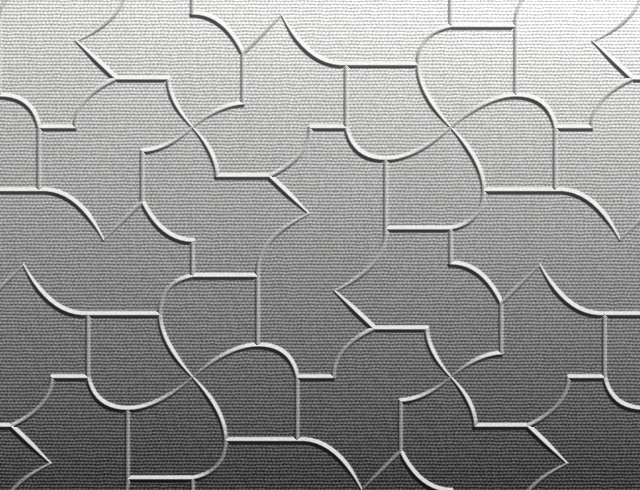
Write a Shadertoy shader that draws this pattern.

```glsl
const vec2 ORIGIN = vec2(0.920, 0.740);   // centre of one large pinwheel, in canvas heights
const vec2 CELL = vec2(0.527, 0.510);     // spacing of neighbouring pinwheels
const vec2 TIP = vec2(0.655, 0.450);      // sharp corner shared by two cells
const vec2 LIGHT = vec2(0.45, -0.89);     // in cell space, y down
const float RIDGE_WIDTH = 0.0115;
const float ROWS = 147.0;                 // woven ribs per canvas height
const float WEAVE_DEPTH = 0.15;
const float GRAIN = 0.10;
const float TONE_BOTTOM = 0.24;
const float TONE_TOP = 0.92;
const float TONE_SIDE = 0.16;
const vec3 TINT = vec3(1.0, 1.0, 0.995);
const float TAU = 6.2831853;
const int CURVE_STEPS = 10;

float hash(vec2 p) {
    return fract(sin(dot(p, vec2(127.1, 311.7))) * 43758.5453);
}

float noise(vec2 p) {
    vec2 i = floor(p), f = fract(p);
    f = f * f * (3.0 - 2.0 * f);
    return mix(mix(hash(i), hash(i + vec2(1, 0)), f.x),
               mix(hash(i + vec2(0, 1)), hash(i + vec2(1, 1)), f.x), f.y);
}

vec2 turn(vec2 v) { return vec2(-v.y, v.x); }

vec2 nearer(vec2 a, vec2 b) { return dot(a, a) < dot(b, b) ? a : b; }

// Offset from the closest point of a segment
vec2 fromLine(vec2 p, vec2 a, vec2 b) {
    vec2 d = b - a;
    return p - a - d * clamp(dot(p - a, d) / dot(d, d), 0.0, 1.0);
}

// Offset from the closest point of a quadratic curve
vec2 fromCurve(vec2 p, vec2 a, vec2 c, vec2 b) {
    vec2 best = vec2(9.0), last = a;
    for (int i = 1; i <= CURVE_STEPS; i++) {
        float t = float(i) / float(CURVE_STEPS);
        vec2 next = mix(mix(a, c, t), mix(c, b, t), t);
        best = nearer(best, fromLine(p, last, next));
        last = next;
    }
    return best;
}

// Lines that run from a large pinwheel into a small one
vec2 sharedArm(vec2 p) {
    vec2 o = fromLine(p, vec2(0.405, 0.0), vec2(0.545, 0.0));
    o = nearer(o, fromLine(p, vec2(0.127, 0.252), vec2(0.43, 0.252)));
    return nearer(o, fromCurve(p, vec2(0.43, 0.252), vec2(0.56, 0.26), TIP));
}

vec2 largeArm(vec2 p) {
    vec2 crest = vec2(0.252, -0.127), shoulder = vec2(0.405, 0.0);
    vec2 o = fromCurve(p, vec2(0.0), vec2(0.14, -0.127), crest);
    o = nearer(o, fromCurve(p, crest, vec2(0.38, -0.127), shoulder));
    return nearer(o, fromLine(p, shoulder, vec2(0.405, 0.252)));
}

vec2 smallArm(vec2 p) {
    vec2 elbow = vec2(0.195, -0.095), corner = vec2(0.195, -0.297);
    vec2 o = fromCurve(p, vec2(0.0), vec2(0.10, -0.09), elbow);
    o = nearer(o, fromLine(p, elbow, corner));
    o = nearer(o, fromLine(p, corner, vec2(1.0 - TIP.x, -TIP.y)));
    return nearer(o, fromCurve(p, corner, vec2(0.12, -0.455), vec2(0.0, -0.455)));
}

// xy: offset from the nearest ridge, z: distance to the nearest crossing or tip
vec3 ridges(vec2 p) {
    vec2 id = floor(p + 0.5);
    vec2 local = p - id;
    float small = mod(id.x + id.y, 2.0);
    vec2 best = vec2(9.0);
    float node = length(local);
    // Four quarter turns bring the offset back to its first frame
    for (int i = 0; i < 4; i++) {
        local = turn(local);
        best = turn(best);
        vec2 q = local + vec2(small, 0.0);
        best = nearer(best, sharedArm(q));
        if (small > 0.5) best = nearer(best, smallArm(local));
        else best = nearer(best, largeArm(local));
        node = min(node, length(q - TIP));
    }
    return vec3(best, node);
}

// Ribbed cloth with small bumps along each rib, about -1 to 1
float weave(vec2 u) {
    vec2 thread = u * ROWS * vec2(0.85, 1.0);
    thread.y += 0.25 * noise(u * vec2(60.0, 40.0));
    float row = floor(thread.y);
    float rib = sin(TAU * thread.y);
    float bump = sin(TAU * (thread.x + 0.5 * mod(row, 2.0) + 0.3 * hash(vec2(row, 3.0))));
    float fade = 1.0 - smoothstep(0.4, 0.8, ROWS / iResolution.y);
    return (0.8 * rib + 0.35 * bump) * fade;
}

void mainImage(out vec4 fragColor, in vec2 fragCoord) {
    vec2 u = fragCoord / iResolution.y;
    vec2 uv = fragCoord / iResolution.xy;
    float pixel = 1.0 / (iResolution.y * CELL.y);

    // Light falling off down the cloth
    float base = mix(TONE_BOTTOM, TONE_TOP, uv.y) + TONE_SIDE * (uv.x - 0.5) * uv.y * uv.y;
    float cloth = weave(u);
    float grain = hash(floor(u * ROWS * 2.0)) - 0.5;
    float tone = base + (WEAVE_DEPTH * cloth + GRAIN * grain) * mix(0.7, 1.0, base);

    // Embossed ridges, lit from the upper right
    vec3 ridge = ridges((u - ORIGIN) / CELL * vec2(1.0, -1.0));
    float width = RIDGE_WIDTH * mix(0.45, 1.0, smoothstep(0.0, 0.13, ridge.z));
    float facing = abs(dot(normalize(ridge.xy + 1e-5), LIGHT));
    float lit = length(ridge.xy - LIGHT * width * 0.5) - width * 0.75;
    float shade = length(ridge.xy + LIGHT * width * 0.7) - width * 0.85;
    float shadow = 1.0 - smoothstep(-pixel, pixel, shade);
    float glint = 1.0 - smoothstep(-pixel, pixel, lit);
    tone = mix(tone, base * 0.25, shadow * mix(0.55, 0.9, facing));
    float metal = mix(base, 1.0, 0.82) + 0.5 * GRAIN * grain + 0.1 * cloth * (1.0 - facing);
    tone = mix(tone, metal, glint * mix(0.5, 1.0, smoothstep(0.35, 0.8, facing)));

    fragColor = vec4(clamp(tone * TINT, 0.0, 1.0), 1.0);
}
```
